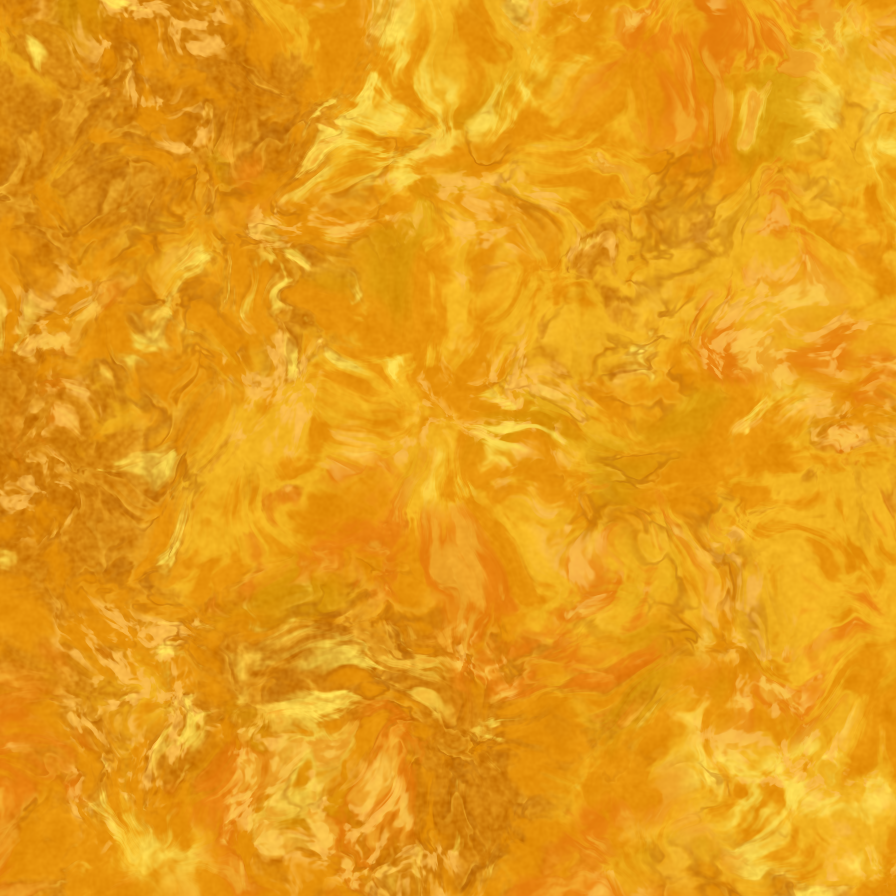
This texture is drawn by a WebGL 2 fragment shader. Its source:

```glsl
#version 300 es
precision highp float;
// Mottled golden dye on cloth: warped blotches, feathered blooms, tide lines and grain.
uniform vec2 u_resolution;
out vec4 fragColor;

float hash(vec2 cell) {
  return fract(sin(dot(cell, vec2(127.1, 311.7))) * 43758.5);
}

vec2 gradient(vec2 cell) {
  float angle = 6.2832 * hash(cell);
  return vec2(cos(angle), sin(angle));
}

float gradientNoise(vec2 p) {
  vec2 i = floor(p), f = p - i;
  vec2 u = f * f * f * (f * (f * 6.0 - 15.0) + 10.0);
  vec2 e = vec2(1.0, 0.0);
  float low = mix(dot(gradient(i), f), dot(gradient(i + e), f - e), u.x);
  float high = mix(dot(gradient(i + e.yx), f - e.yx), dot(gradient(i + 1.0), f - 1.0), u.x);
  return mix(low, high, u.y);
}

float fbm(vec2 p, int octaves) {
  float sum = 0.0, amplitude = 1.0;
  for (int i = 0; i < octaves; i++) {
    sum += amplitude * gradientNoise(p);
    p = mat2(1.6, 1.2, -1.2, 1.6) * p + 7.3;
    amplitude *= 0.55;
  }
  return sum;
}

vec2 warp(vec2 p, float frequency, float strength) {
  return p + strength * vec2(fbm(p * frequency, 3), fbm(p * frequency + 31.7, 3));
}

// Streaks that fan out from one jittered centre per cell.
float feathers(vec2 p) {
  vec2 grid = p * 3.6, base = floor(grid);
  float sum = 0.0;
  for (int y = -1; y <= 1; y++) {
    for (int x = -1; x <= 1; x++) {
      vec2 cell = base + vec2(x, y);
      vec2 jitter = vec2(hash(cell + 5.1), hash(cell + 19.4));
      vec2 d = grid - cell - 0.2 - 0.6 * jitter;
      float r = length(d);
      float reach = smoothstep(0.05, 0.4, r) * (1.0 - smoothstep(0.4, 1.15, r));
      sum += reach * fbm(d / max(r, 0.001) * 3.2 + d * 2.5 + 9.0 * cell, 4);
    }
  }
  return sum;
}

void main() {
  vec2 uv = gl_FragCoord.xy / u_resolution.y;
  vec2 p = warp(uv + 2.4, 3.5, 0.06);
  vec2 q = warp(p, 13.0, 0.018);
  float streak = feathers(q);
  float mottle = fbm(q * 19.0 + 3.0, 4);
  float speckle = fbm(q * 52.0 + 8.0, 3);

  // Two base golds, lighter to the upper right
  float tone = fbm(q * 5.0, 5) + 0.8 * streak + 0.55 * mottle + 0.3 * (uv.x + uv.y - 1.0);
  vec3 color = mix(vec3(0.91, 0.58, 0.05), vec3(0.95, 0.70, 0.13), smoothstep(-0.25, 0.32, tone));

  // Ochre and olive stains, denser to the left
  float stain = fbm(p * 2.6 + 13.0, 5) + 0.5 * mottle + 0.4 * streak + 0.35 * (0.5 - uv.x);
  float ochre = smoothstep(0.0, 0.4, stain);
  color = mix(color, vec3(0.81, 0.49, 0.05), 0.9 * ochre);
  float olive = smoothstep(0.25, 0.65, fbm(q * 5.0 + 47.0, 4));
  color = mix(color, vec3(0.82, 0.60, 0.04), 0.55 * olive);

  // Smooth orange pools, mostly low down
  float pool = fbm(p * 2.9 + 71.0, 4) + 0.4 * streak + 0.2 * mottle + 0.35 * (0.42 - uv.y);
  float orange = smoothstep(0.08, 0.42, pool);
  color = mix(color, vec3(0.90, 0.49, 0.05), 0.9 * orange);

  // Peach crusts broken up by speckle
  float crust = smoothstep(0.08, 0.32, fbm(q * 4.5 + 93.0, 5) + 0.25 * streak);
  float peach = crust * smoothstep(-0.1, 0.3, speckle + 0.7 * mottle);
  color = mix(color, vec3(0.97, 0.72, 0.31), 0.8 * peach);

  // Pale yellow glows with feathered edges
  float glow = fbm(p * 3.4 + 117.0, 4) + 0.9 * streak + 0.45 * mottle;
  float pale = smoothstep(0.25, 0.8, glow) * (1.0 - 0.6 * orange);
  color = mix(color, vec3(0.98, 0.84, 0.31), pale);

  // Tide lines at two sizes: a broken dark vein with a light rim on one side
  float patchy = smoothstep(-0.15, 0.35, fbm(p * 4.0 + 173.0, 4) + 0.35 * ochre);
  for (float size = 6.0; size < 20.0; size *= 2.3) {
    float tide = fbm(q * size + 151.0, 4) + 0.12 * speckle;
    float broken = patchy * smoothstep(-0.25, 0.3, fbm(q * size * 1.4 + 37.0, 2));
    float vein = (1.0 - smoothstep(0.0, 0.13, abs(tide))) * broken * (1.0 - 0.75 * orange);
    float rim = smoothstep(0.06, 0.15, tide) * (1.0 - smoothstep(0.15, 0.32, tide)) * broken;
    color = mix(color, vec3(0.72, 0.42, 0.05), 0.5 * vein);
    color = mix(color, vec3(0.96, 0.73, 0.24), 0.4 * rim);
  }

  // Cloth grain, stronger in the stained areas
  float grain = gradientNoise(uv * 140.0) + 0.6 * gradientNoise(uv * 215.0 + 11.0);
  float relief = 0.05 * mottle + (0.03 + 0.04 * ochre) * (speckle + grain) * (1.0 - 0.6 * orange);
  color += relief * vec3(0.8, 1.0, 0.7);

  fragColor = vec4(clamp(color, 0.0, 1.0), 1.0);
}
```
